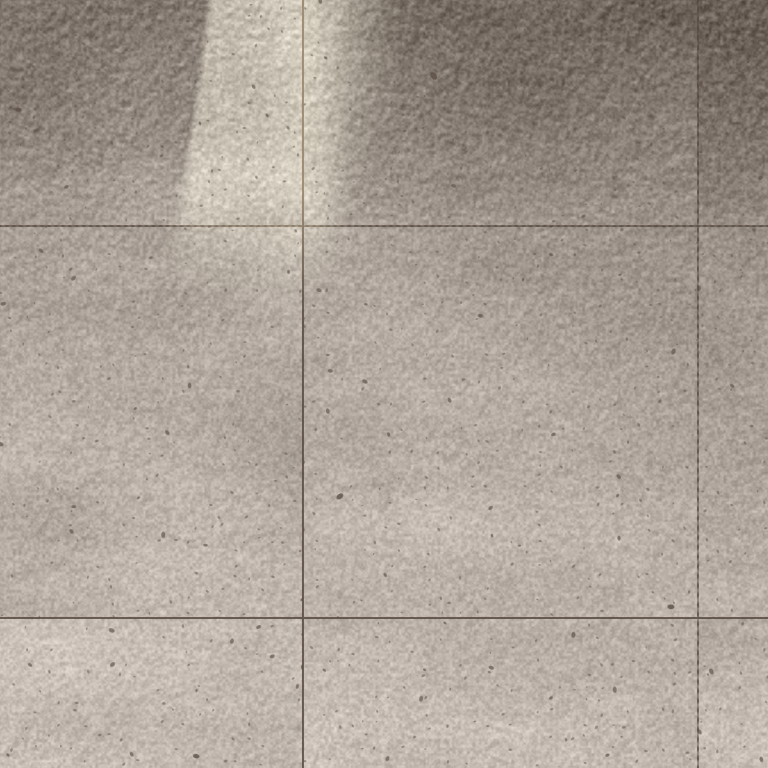
Give the GLSL for this texture, as a Shadertoy shader.

```glsl
// Large square stone tiles with thin dark joints under a soft beam of light.
// Value noise gives stains and embossed grain, a jittered grid scatters pores,
// and smooth ramps shade the wall from a dark top to a pale bottom.

const vec2 TILE_SIZE = vec2(0.5143, 0.5104);
const vec2 JOINT_ORIGIN = vec2(0.3945, 0.1953);
const float JOINT_HALF_WIDTH = 0.0012;
const vec3 STONE_TINT = vec3(0.038, 0.0, -0.035);
const vec3 BEAM_COLOR = vec3(0.85, 0.82, 0.76);
const vec3 JOINT_COLOR = vec3(0.33, 0.28, 0.24);
const vec3 LIT_JOINT_COLOR = vec3(0.58, 0.51, 0.41);
const vec3 PORE_COLOR = vec3(0.36, 0.31, 0.27);

float hash(vec2 p) {
    vec3 q = fract(p.xyx * 0.1031);
    q += dot(q, q.yzx + 33.33);
    return fract((q.x + q.y) * q.z);
}

float noise(vec2 p) {
    vec2 i = floor(p), f = fract(p);
    f = f * f * (3.0 - 2.0 * f);
    float low = mix(hash(i), hash(i + vec2(1, 0)), f.x);
    float high = mix(hash(i + vec2(0, 1)), hash(i + vec2(1, 1)), f.x);
    return mix(low, high, f.y);
}

float fbm(vec2 p) {
    float sum = 0.0, gain = 0.5;
    for (int i = 0; i < 5; i++) {
        sum += gain * noise(p);
        p = mat2(1.6, 1.2, -1.2, 1.6) * p + 5.3;
        gain *= 0.5;
    }
    return sum;
}

// Surface height used for the embossed grain
float height(vec2 p) {
    return 0.6 * noise(p * 115.0) + 0.4 * noise(p * 210.0 + 31.0);
}

// Small dark pits: at most one tilted ellipse per grid cell
float pores(vec2 p, float cells, float density, float radius, float pixel) {
    vec2 cell = floor(p * cells);
    vec2 jitter = vec2(hash(cell + 3.7), hash(cell + 11.3));
    vec2 d = p - (cell + 0.2 + 0.6 * jitter) / cells;
    float angle = 6.2832 * hash(cell + 23.1);
    d = mat2(cos(angle), sin(angle), -sin(angle), cos(angle)) * d;
    float size = radius * mix(0.5, 1.0, hash(cell + 41.9));
    float edge = length(d * vec2(1.0, 1.5)) - size;
    float present = step(hash(cell + 57.0), density);
    return present * (1.0 - smoothstep(-pixel, pixel, edge));
}

// Brightness falls towards the top and the right side
float wallShade(vec2 p) {
    float shade = 0.735 - 0.13 * p.y - 0.17 * smoothstep(0.58, 1.05, p.y);
    return shade - 0.06 * smoothstep(0.5, 1.0, p.x) * smoothstep(0.0, 0.5, p.y);
}

// Beam with a crisp left edge, a diffuse right edge and a fading foot
float beamMask(vec2 p) {
    float drop = 1.0 - p.y;
    float leftEdge = 0.273 - 0.133 * drop;
    float blur = 0.007 + 0.09 * smoothstep(0.2, 0.5, drop);
    float left = smoothstep(-blur, blur, p.x - leftEdge);
    float right = 1.0 - smoothstep(0.39, 0.56 - 0.3 * drop, p.x);
    float core = 0.72 + 0.28 * exp(-pow((p.x - 0.405) / 0.06, 2.0));
    return left * right * core * smoothstep(0.58, 0.77, p.y);
}

// Coverage of the vertical (x) and horizontal (y) joints
vec2 jointLines(vec2 p, float pixel) {
    vec2 grid = (p - JOINT_ORIGIN) / TILE_SIZE;
    vec2 index = floor(grid + 0.5);
    vec2 dist = abs(grid - index) * TILE_SIZE;
    vec2 line = 1.0 - smoothstep(-0.7 * pixel, 0.7 * pixel, dist - JOINT_HALF_WIDTH);
    // Every second joint is worn into fine dashes
    vec2 dash = 0.5 + 0.5 * cos(6.2832 * p.yx * vec2(80.0, 110.0));
    vec2 worn = mod(index, 2.0);
    return line * mix(vec2(0.92), vec2(0.45, 0.6) + vec2(0.45, 0.3) * dash, worn);
}

void mainImage(out vec4 fragColor, in vec2 fragCoord) {
    vec2 p = fragCoord / iResolution.xy;
    float pixel = 1.0 / min(iResolution.x, iResolution.y);

    // Each tile samples its own region of the stone
    vec2 tile = floor((p - JOINT_ORIGIN) / TILE_SIZE) + 2.0;
    vec2 stone = p + tile * vec2(3.17, 5.71);

    // Light, stains and horizontal streaks
    float beam = beamMask(p);
    vec3 color = wallShade(p) + STONE_TINT;
    color = mix(color, BEAM_COLOR, 0.92 * beam);
    color += 0.13 * (fbm(stone * vec2(5.0, 8.0)) - 0.48);
    color += 0.06 * (fbm(stone * vec2(4.0, 38.0) + 9.0) - 0.48);

    // Embossed relief is strongest where light grazes the upper wall
    vec2 toLight = vec2(-0.0012, 0.0022);
    float slope = height(stone - toLight) - height(stone + toLight);
    color += slope * mix(0.07, 0.17, smoothstep(0.45, 0.95, p.y));
    color += 0.11 * (noise(stone * 260.0) - 0.5);
    color += 0.07 * (noise(stone * 430.0 + 17.0) - 0.5);

    // Pores in three sizes
    float pits = 0.5 * pores(stone, 62.0, 0.22, 0.0025, pixel);
    pits = max(pits, 0.65 * pores(stone + 1.3, 24.0, 0.12, 0.004, pixel));
    pits = max(pits, 0.8 * pores(stone + 2.9, 7.0, 0.12, 0.006, pixel));
    color = mix(color, PORE_COLOR, pits);

    // Joints, brightened inside the beam
    vec2 joint = jointLines(p, pixel);
    color = mix(color, mix(JOINT_COLOR, LIT_JOINT_COLOR, beam), max(joint.x, joint.y));
    fragColor = vec4(clamp(color, 0.0, 1.0), 1.0);
}
```
